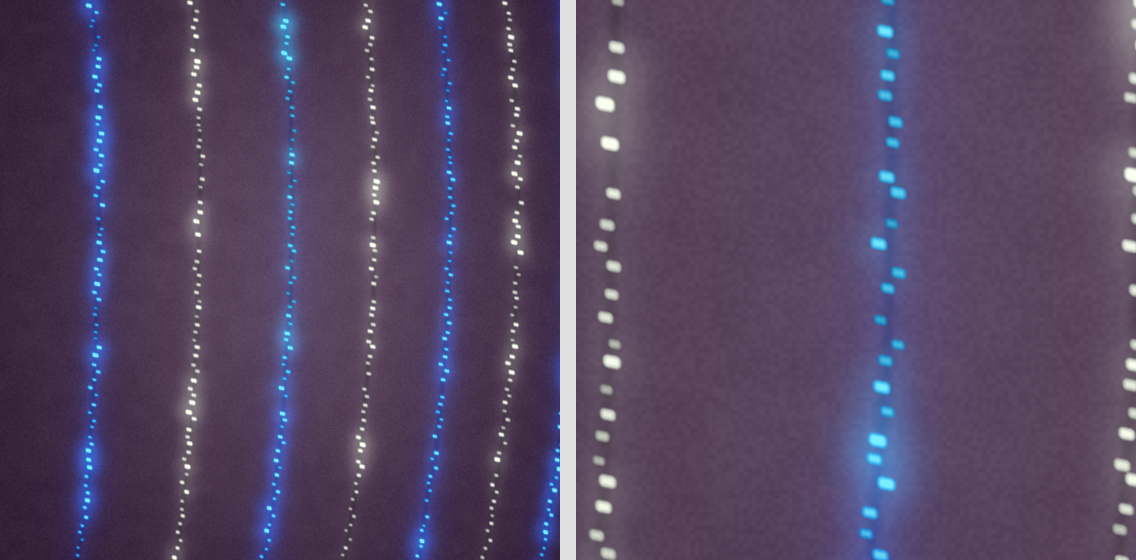
Left: the whole. Right: its middle third, enlarged.
Reproduce this pattern procedurally as a Shadertoy shader.

```glsl
// Hanging strands of blue and white LED beads glowing against a dim plum wall.

float hash(vec2 p) {
    vec3 q = fract(vec3(p.xyx) * 0.1031);
    q += dot(q, q.yzx + 33.33);
    return fract((q.x + q.y) * q.z);
}

float noise(vec2 p) {
    vec2 i = floor(p), f = fract(p);
    f = f * f * (3.0 - 2.0 * f);
    return mix(mix(hash(i), hash(i + vec2(1, 0)), f.x),
               mix(hash(i + vec2(0, 1)), hash(i + vec2(1, 1)), f.x), f.y);
}

// Horizontal position of a strand: bowed, with wider spacing on the left
float strandX(float id, float y) {
    float apex = 0.177 + id * (0.187 - 0.0075 * id);
    float bow = 0.085 + id * (0.018 - 0.0012 * id);
    float wobble = 0.005 * (noise(vec2(y * 11.0, id * 7.3)) - 0.5);
    return apex - bow * (y - 0.65) * (y - 0.65) + wobble;
}

float roundedBox(vec2 p, vec2 halfSize, float radius) {
    vec2 q = abs(p) - halfSize + radius;
    return length(max(q, 0.0)) + min(max(q.x, q.y), 0.0) - radius;
}

// Plum wall, darker towards the edges, with soft mottling and grain
vec3 wall(vec2 uv) {
    vec2 c = (uv - vec2(0.54, 0.53)) * vec2(1.15, 0.95);
    float light = exp(-3.2 * dot(c, c));
    vec3 col = mix(vec3(0.17, 0.09, 0.18), vec3(0.36, 0.275, 0.37), light);
    col += 0.02 * (noise(uv * 38.0) - 0.5);
    return col + 0.035 * (noise(uv * 380.0) - 0.5);
}

void mainImage(out vec4 fragColor, in vec2 fragCoord) {
    vec2 uv = fragCoord / iResolution.xy;
    float aa = 0.8 / min(iResolution.x, iResolution.y);
    float pitch = 1.0 / 70.0;
    vec3 col = wall(uv);
    vec3 glow = vec3(0.0), beadColor = vec3(0.0);
    float beadMask = 0.0;

    for (int s = 0; s < 7; s++) {
        float id = float(s);
        float dx = uv.x - strandX(id, uv.y);
        if (abs(dx) > 0.13) continue;

        bool blue = s % 2 == 0;
        float cyan = s == 2 ? smoothstep(0.2, 0.5, uv.y) : 0.12;
        vec3 dimLed = blue ? mix(vec3(0.08, 0.46, 0.92), vec3(0.12, 0.62, 0.88), cyan)
                           : vec3(0.68, 0.70, 0.67);
        vec3 hotLed = blue ? vec3(0.48, 0.93, 1.0) : vec3(0.98, 1.0, 0.94);
        vec3 haloColor = blue ? mix(vec3(0.0, 0.17, 0.72), vec3(0.0, 0.40, 0.62), cyan)
                              : vec3(0.25, 0.27, 0.23);

        // Thin dark wire and the wide halo along it
        col *= 1.0 - 0.22 * exp(-dx * dx / 0.00002);
        float haze = 0.4 + 0.6 * noise(vec2(uv.y * 9.0, id * 5.7));
        glow += (blue ? vec3(0.0, 0.07, 0.42) : vec3(0.06)) * haze * exp(-abs(dx) / 0.022);

        // Beads near this point, each with its own size, offset and brightness
        float row = floor(uv.y / pitch);
        for (int k = -4; k <= 4; k++) {
            float r = row + float(k);
            vec2 seed = vec2(r + 17.0, id * 13.0 + 5.0);
            float rnd = hash(seed);
            float cluster = noise(vec2(r * 0.17, id * 9.1));
            float power = clamp(0.75 * rnd * rnd + 0.75 * cluster - 0.2, 0.0, 1.0);
            float lit = step(0.05, hash(seed + 41.0));

            float y = (r + 0.5 + 0.45 * (hash(seed + 3.0) - 0.5)) * pitch;
            float side = (mod(r, 3.0) - 1.0) * 0.0036 + 0.006 * (hash(seed + 8.0) - 0.5);
            vec2 p = uv - vec2(strandX(id, y) + side, y);

            float spread = 0.010 + 0.012 * power;
            glow += haloColor * lit * (0.07 + 0.75 * power * power)
                  * exp(-dot(p, p) / (spread * spread));

            p.y += 0.2 * p.x;
            float size = 0.75 * power + 0.25 * hash(seed + 23.0);
            vec2 halfSize = mix(vec2(0.0034, 0.0025), vec2(0.0064, 0.0046), size);
            halfSize.x *= mix(0.82, 1.0, smoothstep(0.0, 0.35, y));
            float d = roundedBox(p, halfSize, halfSize.y * 0.85);
            float mask = lit * (1.0 - smoothstep(-aa - 0.0006, aa + 0.0006, d));

            // Bright core fading to the tinted rim
            float core = smoothstep(0.0, 0.003, -d) * (0.35 + 0.65 * power);
            vec3 led = mix(dimLed * (0.82 + 0.3 * power), hotLed, clamp(core + 0.35 * power, 0.0, 1.0));
            beadColor = mix(beadColor, led, mask);
            beadMask = max(beadMask, mask);
        }
    }

    // Screen the light over the wall, then lay the beads on top
    col = 1.0 - (1.0 - col) * exp(-glow);
    col = mix(col, beadColor / max(beadMask, 0.001), beadMask);
    fragColor = vec4(clamp(col, 0.0, 1.0), 1.0);
}
```
